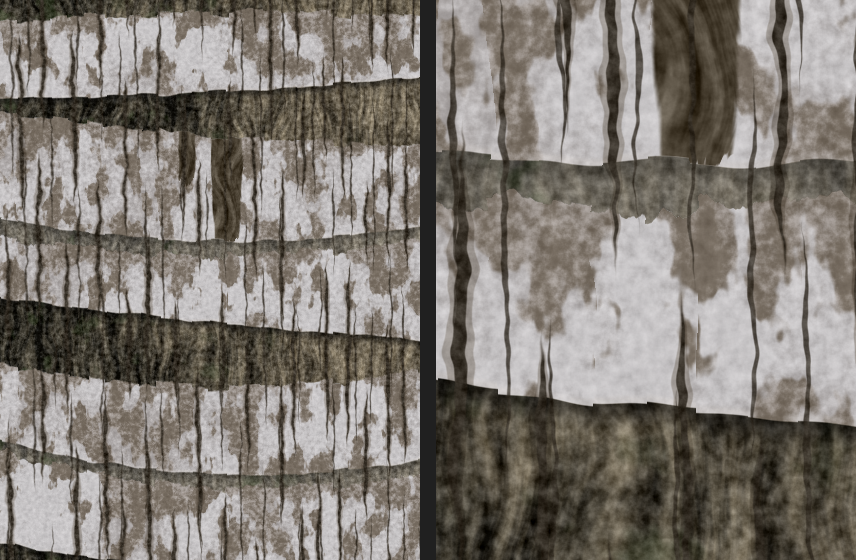
Left: the whole. Right: its middle third, enlarged.
Write a WebGL 2 fragment shader that draws this texture.

```glsl
#version 300 es
precision highp float;
// Weathered palm trunk: pale ringed bark, dark fibrous scars and upright cracks.
uniform vec2 u_resolution;
out vec4 fragColor;

float hash(vec2 p) {
  vec3 a = fract(vec3(p.xyx) * vec3(0.1031, 0.103, 0.0973));
  a += dot(a, a.yzx + 33.33);
  return fract((a.x + a.y) * a.z);
}

float gradientDot(vec2 cell, vec2 offset) {
  float angle = 6.2832 * hash(cell);
  return dot(vec2(cos(angle), sin(angle)), offset);
}

float noise(vec2 p) {
  vec2 i = floor(p), f = fract(p), s = f * f * (3.0 - 2.0 * f);
  vec2 e = vec2(1, 0);
  return mix(mix(gradientDot(i, f), gradientDot(i + e, f - e), s.x),
             mix(gradientDot(i + e.yx, f - e.yx), gradientDot(i + 1.0, f - 1.0), s.x), s.y);
}

float fbm(vec2 p) {
  float sum = 0.0, gain = 1.0;
  for (int i = 0; i < 4; i++) {
    sum += gain * noise(p);
    p = p * 2.03 + 17.7;
    gain *= 0.55;
  }
  return sum;
}

// Curve through heights at the left, middle and right of the canvas
float bend(vec3 h, float x) {
  return h.x * (1.0 - x) * (1.0 - 2.0 * x) + 4.0 * h.y * x * (1.0 - x) + h.z * x * (2.0 * x - 1.0);
}

// Tapered cracks, closer together towards the right
float cracks(vec2 p, float count, float halfWidth, float seed) {
  float u = count * p.x * (0.82 + 0.18 * p.x), aa = count / u_resolution.x, cover = 0.0;
  for (int i = -1; i <= 1; i++) {
    float column = floor(u) + float(i);
    float s = p.y * 2.7 + 7.0 * hash(vec2(column, seed)), f = fract(s);
    vec2 cell = vec2(column + seed, floor(s));
    float end = mix(0.5, 1.0, hash(cell + 5.3));
    float taper = smoothstep(0.0, 0.25, f) * (1.0 - smoothstep(end - 0.3, end, f));
    float centre = column + 0.5 + 0.5 * (hash(cell) - 0.5) + 0.25 * (f - 0.5) * (hash(cell + 9.1) - 0.3)
                 + 0.16 * noise(vec2(column * 3.7, p.y * 22.0)) + 0.06 * noise(vec2(column, p.y * 80.0));
    float w = halfWidth * count * taper * (0.9 + 0.9 * noise(vec2(column * 5.1 + seed, p.y * 30.0)));
    float line = 1.0 - smoothstep(w - aa, w + aa, abs(u - centre));
    cover = max(cover, line * smoothstep(0.0, 0.3, taper));
  }
  return cover;
}

// Torn opening hanging below a scar
float tear(vec2 p, float centre, float halfWidth, float end, float ragged) {
  float side = abs(p.x - centre) - halfWidth * (1.0 - 1.8 * max(p.y - 0.3, 0.0)) + 0.1 * ragged;
  float d = max(max(side, p.y - end + ragged), 0.225 - p.y);
  return 1.0 - smoothstep(-0.002, 0.003, d);
}

void main() {
  vec2 q = gl_FragCoord.xy / u_resolution.y;
  vec2 p = vec2(gl_FragCoord.x / u_resolution.x, 1.0 - q.y);
  float aa = 1.0 / u_resolution.y;
  float fibre = fbm(vec2(q.x * 75.0 + 2.0 * noise(q * 14.0), q.y * 13.0));
  float grain = fbm(q * 130.0), blotch = fbm(q * vec2(26, 15)), broad = fbm(q * 6.0 + 4.0);
  float strip = hash(vec2(floor(p.x * 24.0 + 0.4 * noise(q * 20.0)), 3.0)) - 0.5;

  // Scar bands: upper and lower edges, measured downwards
  vec3 tops[6] = vec3[6](vec3(-0.1), vec3(0.176, 0.164, 0.137), vec3(0.39, 0.43, 0.403),
    vec3(0.532, 0.575, 0.605), vec3(0.787, 0.846, 0.82), vec3(0.97, 1.02, 1.04));
  vec3 bases[6] = vec3[6](vec3(0.038, 0.024, 0.03), vec3(0.202, 0.242, 0.264), vec3(0.42, 0.457, 0.43),
    vec3(0.65, 0.69, 0.664), vec3(0.805, 0.87, 0.85), vec3(1.2));
  float band = 0.0, ring = 0.0, lip = 0.0, shadow = 0.0, near = 1.0;
  for (int i = 0; i < 6; i++) {
    float thin = float(i == 2 || i == 4);
    float below = p.y - bend(tops[i], p.x) + 0.006 * noise(vec2(q.x * 22.0, i)) + 0.004 * strip;
    float above = bend(bases[i], p.x) - p.y + 0.012 * strip + 0.008 * blotch + 0.006 * thin * fibre;
    float inside = smoothstep(-aa, aa, min(below, above));
    band = max(band, inside);
    ring = max(ring, inside * thin);
    lip = max(lip, smoothstep(-0.006, -0.002, below) * (1.0 - smoothstep(-aa, aa, below)));
    shadow = max(shadow, smoothstep(-aa, aa, below) * (1.0 - smoothstep(0.0, 0.018, below)) * (1.0 - 0.5 * thin));
    near = min(near, max(-above, 0.0) + step(0.0, above));
  }

  // Pale bark flaking to tan, mostly under each scar
  float wear = blotch + 0.5 * broad + 0.25 * strip + 0.12 - 0.38 * (1.0 - smoothstep(0.0, 0.04, near));
  vec3 tan_ = mix(vec3(0.47, 0.43, 0.385), vec3(0.64, 0.61, 0.59), smoothstep(-0.5, 0.45, blotch + 0.6 * grain));
  vec3 pale = mix(vec3(0.66, 0.64, 0.635), vec3(0.78, 0.77, 0.775), smoothstep(-0.5, 0.4, broad + 0.5 * blotch + 0.3 * grain));
  vec3 color = mix(tan_, pale, smoothstep(-0.09, 0.08, wear));
  color = mix(color, vec3(0.8, 0.78, 0.77), 0.6 * lip * smoothstep(-0.3, 0.2, blotch));

  // Fibrous scars: black and mossy on the left, brown on the right
  float brown = smoothstep(0.1, 0.85, p.x + 0.35 * broad + 0.3 * blotch);
  vec3 scar = mix(vec3(0.18, 0.17, 0.14), vec3(0.42, 0.385, 0.32), brown);
  scar = mix(scar, vec3(0.47, 0.45, 0.41), 0.8 * ring);
  scar += vec3(0.3, 0.28, 0.24) * fibre * (0.5 + 0.4 * (1.0 - ring)) + 0.12 * grain;
  scar = mix(scar, vec3(0.22, 0.27, 0.16), 0.5 * smoothstep(0.15, 0.5, fbm(q * 17.0 + 8.0)) * (1.0 - brown));
  scar *= 1.0 - 0.5 * shadow;
  color = mix(color, max(scar, vec3(0.07, 0.065, 0.05)), band);

  // Two torn openings
  float ragged = 0.03 * fibre;
  float torn = max(tear(p, 0.445, 0.019, 0.33, ragged), tear(p, 0.54, 0.037, 0.435, ragged));
  color = mix(color, vec3(0.29, 0.255, 0.2) + 0.22 * fibre, torn * (1.0 - band));

  // Cracks with soft stained borders, then fine grain
  float stain = cracks(p, 17.0, 0.009, 2.0);
  float deep = max(cracks(p, 17.0, 0.0042, 2.0), 0.85 * cracks(p + 0.013, 21.0, 0.0024, 31.0));
  color = mix(color, color * vec3(0.8, 0.78, 0.75), stain);
  color = mix(color, vec3(0.19, 0.165, 0.13) + 0.08 * grain, 0.92 * deep);
  color += 0.075 * grain + 0.03 * fibre;
  fragColor = vec4(clamp(color, 0.0, 1.0), 1.0);
}
```
